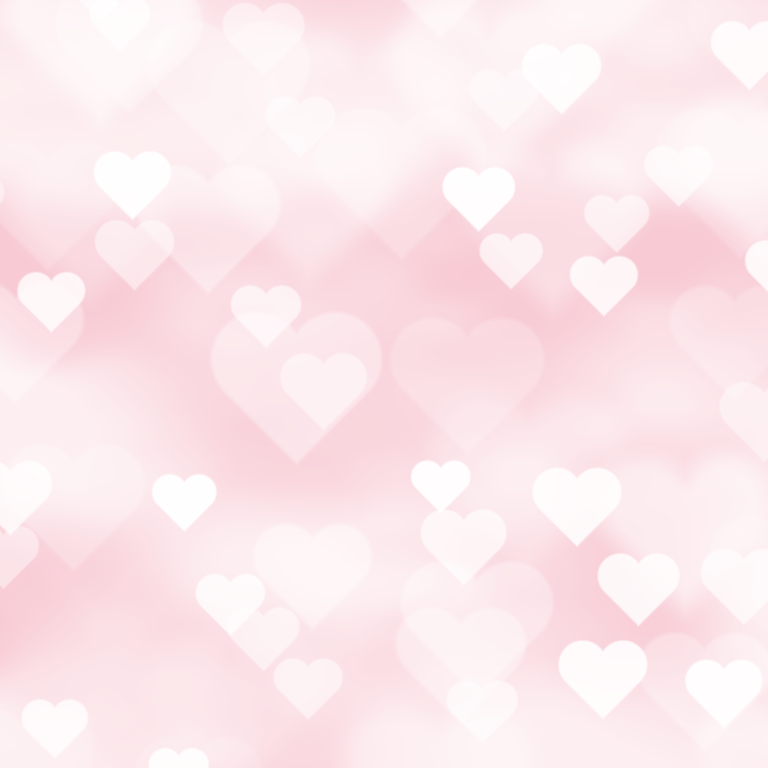
Reproduce this background procedurally as a WebGL 1 fragment shader.

```glsl
precision highp float;

// Soft pink backdrop strewn with translucent white hearts.
// A stretched value noise tints the base; three layers of hearts, from large
// and blurred to small and crisp, are placed on jittered grids and blended.

uniform vec2 u_resolution;

const int MAX_HEARTS = 36;
const vec3 DEEP_PINK = vec3(0.972, 0.795, 0.832);
const vec3 PALE_PINK = vec3(0.992, 0.935, 0.945);
const vec3 HEART_WHITE = vec3(1.0, 0.996, 0.996);

float hash(vec2 p) {
  return fract(sin(dot(p, vec2(127.1, 311.7))) * 43758.5453);
}

vec2 hash2(vec2 p) {
  return vec2(hash(p), hash(p + 19.7));
}

float valueNoise(vec2 p) {
  vec2 cell = floor(p);
  vec2 f = fract(p);
  f = f * f * f * (f * (f * 6.0 - 15.0) + 10.0);
  float low = mix(hash(cell), hash(cell + vec2(1.0, 0.0)), f.x);
  float high = mix(hash(cell + vec2(0.0, 1.0)), hash(cell + 1.0), f.x);
  return mix(low, high, f.y);
}

float clouds(vec2 p) {
  return 0.6 * valueNoise(p) + 0.28 * valueNoise(p * 2.1 + 7.3)
       + 0.12 * valueNoise(p * 4.3 + 3.1);
}

// Signed distance to a heart of width about 1.19, tip at the origin.
float heartDistance(vec2 p) {
  const vec2 lobe = vec2(0.27, 0.73);
  const float radius = 0.3253;
  const float notch = 0.911;
  p.x = abs(p.x);
  if (p.x + p.y > 1.0 || (p.y > notch && p.x < lobe.x)) {
    return length(p - lobe) - radius;
  }
  float toNotch = length(p - vec2(0.0, notch));
  float toSide = length(p - 0.5 * max(p.x + p.y, 0.0));
  return min(toNotch, toSide) * sign(p.x - p.y);
}

// Coverage of one heart of the given width, with a soft rim.
float heartMask(vec2 p, float width, float softness) {
  float scale = width / 1.19;
  float d = heartDistance(p / scale + vec2(0.0, 0.53)) * scale;
  return 1.0 - smoothstep(-softness, softness, d);
}

// Blends a jittered grid of hearts over the base colour.
vec3 addHearts(vec3 base, vec2 p, vec2 area, vec2 grid, float seed,
               vec2 widths, vec2 opacities, float softness) {
  vec3 color = base;
  for (int i = 0; i < MAX_HEARTS; i++) {
    float index = float(i);
    if (index >= grid.x * grid.y) break;
    vec2 cell = vec2(mod(index, grid.x), floor((index + 0.5) / grid.x));
    vec2 id = cell + seed;
    vec2 jitter = (hash2(id) - 0.5) * 0.95;
    vec2 center = ((cell + 0.5 + jitter) / grid * 1.08 - 0.04) * area;
    float width = mix(widths.x, widths.y, hash(id + 41.3));
    float opacity = mix(opacities.x, opacities.y, hash(id + 73.9));
    float mask = heartMask(p - center, width, softness);
    color = mix(color, HEART_WHITE, mask * opacity);
  }
  return color;
}

void main() {
  vec2 p = gl_FragCoord.xy / u_resolution.y;
  vec2 area = vec2(u_resolution.x / u_resolution.y, 1.0);
  float pixel = 1.0 / u_resolution.y;

  // Hazy base with wide, flat drifts of deeper pink
  float haze = clouds(p * vec2(2.6, 4.6) + 11.0);
  vec3 color = mix(DEEP_PINK, PALE_PINK, smoothstep(0.15, 0.75, haze));

  // Out of focus, half blurred and crisp hearts
  color = addHearts(color, p, area, vec2(4.0), 5.0,
                    vec2(0.19, 0.28), vec2(0.1, 0.6), 0.024);
  color = addHearts(color, p, area, vec2(4.0, 5.0), 23.0,
                    vec2(0.15, 0.23), vec2(0.12, 0.42), 0.004);
  color = addHearts(color, p, area, vec2(6.0), 57.0,
                    vec2(0.075, 0.118), vec2(0.4, 1.0), max(0.002, pixel));

  gl_FragColor = vec4(color, 1.0);
}
```
